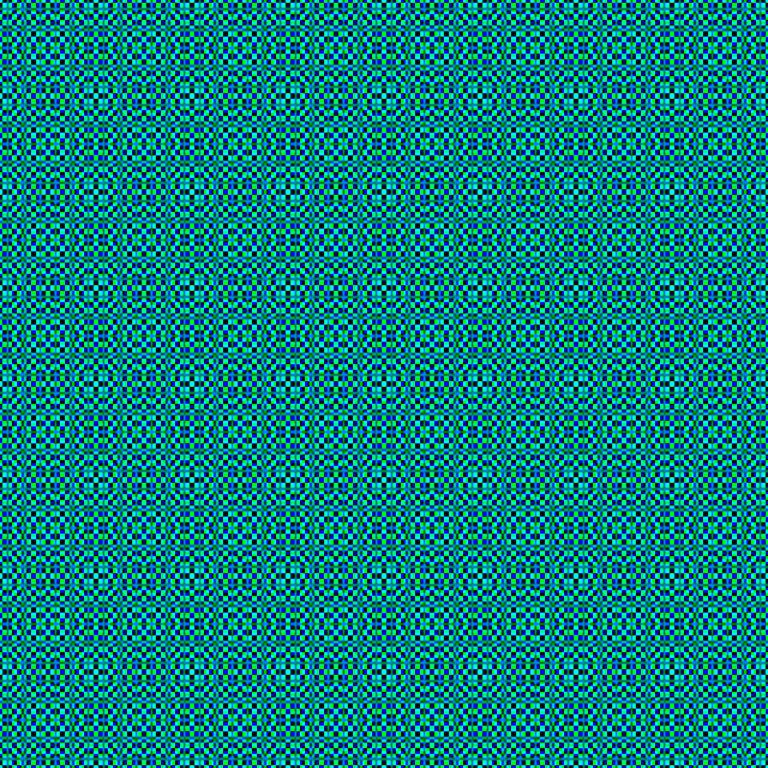
Give the GLSL for this pattern, as a Shadertoy shader.

```glsl
// Draws a fine green and blue weave of beating waves, mirrored about the centre.

const float TAU = 6.2831853;
const vec2 LONG_PAIR = vec2(56.0, 104.0);  // cycles across the canvas
const vec2 SHORT_PAIR = vec2(48.0, 88.0);
const float THREAD_GAIN = 1.3;
const vec2 CHANNEL_RANGE = vec2(0.03, 0.97);

// Sum of two waves, flattened at the peaks into runs of uneven length
float beatingThread(float position, vec2 cycles) {
    vec2 wave = cos(TAU * cycles * position);
    return clamp(THREAD_GAIN * (wave.x + wave.y), -1.0, 1.0);
}

// Threads across and down multiply into a weave, from -1 to 1
float weave(vec2 p, vec2 acrossCycles, vec2 downCycles) {
    return beatingThread(p.x, acrossCycles) * beatingThread(p.y, downCycles);
}

// Signed weave to a channel level
float channelLevel(float value, vec2 range) {
    return mix(range.x, range.y, smoothstep(-0.75, 0.75, value));
}

void mainImage(out vec4 fragColor, in vec2 fragCoord) {
    // Canvas units, origin moved to the centre
    vec2 p = fragCoord / iResolution.xy - 0.5;

    // The two channels swap their wave pairs between the axes
    float green = channelLevel(weave(p, LONG_PAIR, SHORT_PAIR), CHANNEL_RANGE);
    float blue = channelLevel(weave(p, SHORT_PAIR, LONG_PAIR), CHANNEL_RANGE);

    fragColor = vec4(0.0, green, blue, 1.0);
}
```
